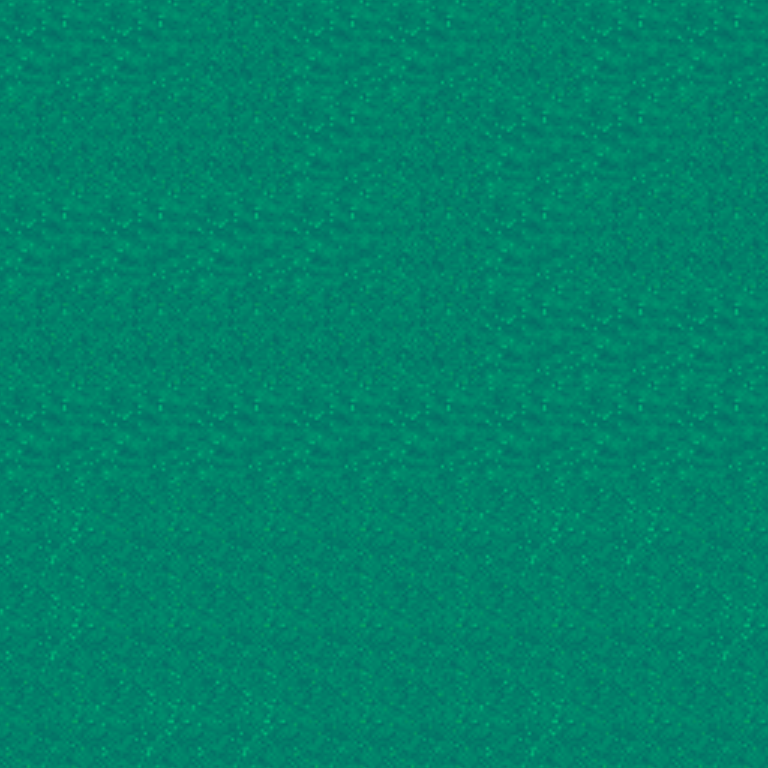
Reproduce this texture procedurally as a WebGL 1 fragment shader.

```glsl
precision highp float;
uniform vec2 u_resolution;

#define TILES 8.0          // tiles across the canvas
#define TEXELS 32.0        // texels across one tile
#define WAVE_ROWS_FROM 3.0 // tile rows from here up may be rippled
#define RIPPLED_SHARE 0.52
#define SPARKLY_SHARE 0.33
#define FINE_SPECKS 0.045  // chance of a speck per texel
#define GRAIN_CONTRAST 1.5
#define DEEP vec3(0.010, 0.450, 0.400)
#define LIGHT vec3(0.000, 0.564, 0.428)
#define MINT vec3(0.000, 0.740, 0.480)
#define LEAF vec3(0.010, 0.700, 0.390)

float hash(vec2 p) {
  return fract(sin(dot(p, vec2(127.1, 311.7))) * 43758.5453);
}

// Value noise that repeats after `period` cells
float tileNoise(vec2 p, vec2 period, float seed) {
  vec2 i = floor(p), f = fract(p);
  f = f * f * (3.0 - 2.0 * f);
  vec2 a = mod(i, period) + seed;
  vec2 b = mod(i + 1.0, period) + seed;
  return mix(mix(hash(a), hash(vec2(b.x, a.y)), f.x),
             mix(hash(vec2(a.x, b.y)), hash(b), f.x), f.y);
}

// Short diagonal strokes, leaning either way in each small block
float strokes(vec2 t, float seed) {
  vec2 block = floor(t / vec2(4.0, 3.0));
  float lean = hash(block + seed) < 0.5 ? -1.0 : 1.0;
  return hash(vec2(t.x + lean * t.y, dot(block, vec2(3.0, 29.0)) + seed));
}

// Small flat ripples
float ripples(vec2 t, float seed) {
  vec2 period = vec2(10.0, 21.0);
  float wave = tileNoise((t + 0.5) / TEXELS * period, period, seed);
  return (wave - 0.5) * 1.15 + 0.5;
}

vec3 texel(vec2 cell) {
  vec2 tile = floor(cell / TEXELS);
  vec2 t = mod(cell, TEXELS);
  float upper = step(WAVE_ROWS_FROM, tile.y);
  float pick = hash(tile + 5.3);
  bool rippled = upper > 0.5 && pick < RIPPLED_SHARE;
  bool sparkly = upper < 0.5 && pick < SPARKLY_SHARE;
  float seed = 11.0 + 47.0 * upper;

  // Ground
  float form = rippled ? ripples(t, 83.0) : strokes(t, seed);
  float grain = mix(form, hash(t + seed), 0.42) - 0.5;
  vec3 color = mix(DEEP, LIGHT, 0.48 + grain * GRAIN_CONTRAST);

  // Specks, loosely gathered on the livelier tiles
  float chance = FINE_SPECKS;
  float strength = 0.55;
  if (rippled || sparkly) {
    float clump = tileNoise(t / TEXELS * 8.0, vec2(8.0), 31.0 + seed);
    chance = 0.016 + 0.085 * smoothstep(0.4, 0.85, clump);
    strength = 0.75;
  }
  float speck = step(hash(t + seed + 0.7), chance);
  float glow = strength * mix(0.45, 1.3, hash(t + seed + 2.9));
  vec3 speckColor = mix(MINT, LEAF, step(hash(t + seed + 7.1), 0.45));
  if (rippled || sparkly) speckColor = MINT;
  return mix(color, speckColor, speck * min(glow, 1.0));
}

void main() {
  // Blend the four nearest texels so every grain has a soft edge
  vec2 uv = gl_FragCoord.xy / u_resolution;
  vec2 p = uv * TILES * TEXELS - 0.5;
  vec2 i = floor(p), f = p - i;
  vec3 low = mix(texel(i), texel(i + vec2(1.0, 0.0)), f.x);
  vec3 high = mix(texel(i + vec2(0.0, 1.0)), texel(i + 1.0), f.x);
  gl_FragColor = vec4(mix(low, high, f.y), 1.0);
}
```
